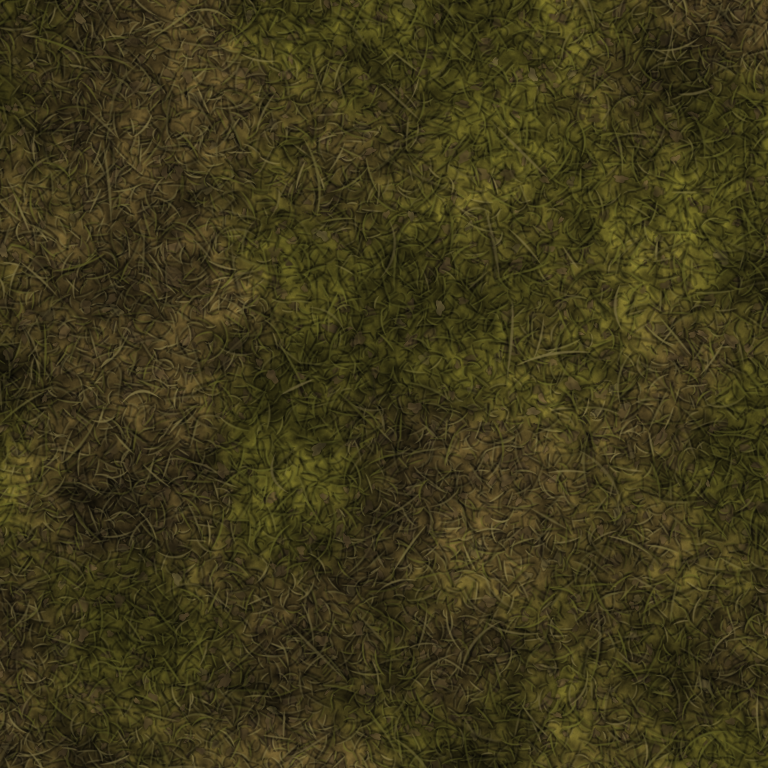
Reproduce this texture procedurally as a Shadertoy shader.

```glsl
// Dim forest floor: mossy soil under leaf scraps, fine grass and a few pale stalks.
// Layered noise tints the soil; jittered grids then scatter leaves and curved
// blades over it, each with a soft shadow beside it.

#define SOIL   vec3(0.245, 0.203, 0.106)
#define MOSS   vec3(0.245, 0.230, 0.084)
#define LEAF   vec3(0.305, 0.250, 0.155)
#define GRASS  vec3(0.285, 0.280, 0.110)
#define STRAW  vec3(0.370, 0.335, 0.200)
#define GRAIN_CONTRAST 1.05
#define PATCH_CONTRAST 0.85
#define BLADE_LAYERS 8
#define BLADE_WIDTH 0.0011
#define SOFTNESS 0.0014

const float TAU = 6.2832;

float hash(vec2 p) {
    return fract(sin(dot(p, vec2(127.1, 311.7))) * 43758.5);
}

vec4 hash4(vec2 p) {
    return vec4(hash(p), hash(p + 37.3), hash(p + 71.9), hash(p + 113.7));
}

float noise(vec2 p) {
    vec2 i = floor(p), f = fract(p);
    f = f * f * (3.0 - 2.0 * f);
    return mix(mix(hash(i), hash(i + vec2(1, 0)), f.x),
               mix(hash(i + vec2(0, 1)), hash(i + vec2(1, 1)), f.x), f.y);
}

float fbm(vec2 p) {
    float sum = 0.0, amp = 0.533;
    for (int i = 0; i < 4; i++) {
        sum += amp * noise(p);
        p = mat2(1.6, 1.2, -1.2, 1.6) * p + 19.7;
        amp *= 0.5;
    }
    return sum;
}

vec2 rotate(vec2 p, float angle) {
    float c = cos(angle), s = sin(angle);
    return vec2(c * p.x + s * p.y, c * p.y - s * p.x);
}

float softEdge(float scale) {
    return scale * max(SOFTNESS, 0.8 / iResolution.y);
}

// Ragged leaf scraps, one per grid cell
vec3 addLeaves(vec3 col, vec2 uv, float scale, float seed, float density) {
    vec2 p = uv * scale + seed * 3.7;
    float edge = softEdge(scale), vein = noise(uv * 190.0 + seed);
    for (int j = -1; j <= 1; j++)
    for (int i = -1; i <= 1; i++) {
        vec2 id = floor(p) + vec2(i, j);
        vec4 r = hash4(id + seed * 17.0), s = hash4(id + seed * 29.0 + 5.0);
        if (s.x > density) continue;
        vec2 q = rotate(p - id - r.xy, r.z * TAU);
        q.y *= mix(1.1, 1.9, s.y);
        float a = atan(q.y, q.x), size = mix(0.18, 0.46, r.w);
        float rim = size * (0.78 + 0.13 * sin(3.0 * a + s.z * TAU) + 0.09 * sin(5.0 * a + s.w * TAU));
        float d = length(q) - rim;
        float shadow = 1.0 - smoothstep(0.0, 0.16, d);
        float cover = 1.0 - smoothstep(-edge, edge, d);
        vec3 tint = mix(LEAF, STRAW, 0.8 * smoothstep(0.8, 1.0, s.z));
        tint *= mix(0.68, 1.15, s.w) * (0.84 + 0.32 * vein) * (1.0 + 0.15 * q.x / size);
        col *= 1.0 - 0.22 * shadow;
        col = mix(col, tint, cover * mix(0.45, 0.85, s.y));
    }
    return col;
}

// Curved tapering blades, one per grid cell
vec3 addBlades(vec3 col, vec2 uv, float scale, float width, float seed, float density, float lush) {
    vec2 p = uv * scale + seed * 5.3;
    float edge = softEdge(scale), w = width * scale;
    for (int j = -1; j <= 1; j++)
    for (int i = -1; i <= 1; i++) {
        vec2 id = floor(p) + vec2(i, j);
        vec4 r = hash4(id + seed * 13.0), s = hash4(id + seed * 23.0 + 9.0);
        if (s.x > density) continue;
        vec2 q = rotate(p - id - r.xy, r.z * TAU);
        float t = q.x / mix(0.35, 0.9, r.w);
        q.y += (s.y - 0.5) * 0.5 * t * t;
        float taper = w * max(1.0 - t * t, 0.0);
        float ends = 1.0 - smoothstep(0.75, 1.0, abs(t));
        float cover = ends * (1.0 - smoothstep(-edge, edge, abs(q.y) - taper));
        float shadow = ends * (1.0 - smoothstep(0.0, 3.0 * w, abs(q.y + 2.0 * w)));
        vec3 tint = mix(STRAW, GRASS, smoothstep(-0.25, 0.25, lush - s.z));
        tint *= mix(0.72, 1.18, s.w);
        col *= 1.0 - 0.28 * shadow;
        col = mix(col, tint, cover * mix(0.35, 0.85, s.w));
    }
    return col;
}

void mainImage(out vec4 fragColor, in vec2 fragCoord) {
    vec2 uv = fragCoord / iResolution.y;

    // Mossy and bare patches with crumbly grain
    float lush = smoothstep(0.32, 0.68, fbm(uv * 5.0 + 3.1));
    float light = fbm(uv * 8.0 + 41.0) - 0.5;
    float grain = fbm(uv * 75.0 + 7.0) - 0.5;
    float shade = 1.0 + PATCH_CONTRAST * light + GRAIN_CONTRAST * grain;
    vec3 col = mix(SOIL, MOSS, lush) * 1.06 * shade;

    // Litter, thicker where the moss is thin
    col = addLeaves(col, uv, 44.0, 1.0, mix(0.75, 0.35, lush));
    col = addLeaves(col, uv, 29.0, 2.0, mix(0.6, 0.2, lush));

    // Grass from fine fibres up to longer blades
    for (int k = 0; k < BLADE_LAYERS; k++) {
        float t = float(k) / float(BLADE_LAYERS - 1);
        col = addBlades(col, uv, mix(64.0, 20.0, t), BLADE_WIDTH * mix(0.8, 1.3, t),
                        float(k) + 3.0, mix(0.85, 0.4, t), mix(0.3, 0.95, lush));
    }

    // Loose scraps and sparse pale stalks on top
    col = addLeaves(col, uv, 33.0, 14.0, 0.1);
    col = addBlades(col, uv, 15.0, BLADE_WIDTH * 1.6, 15.0, 0.13, 0.1);

    // Broad light and dark areas over everything
    col *= 1.06 + 0.55 * light + 0.25 * grain;
    fragColor = vec4(clamp(col, 0.0, 1.0), 1.0);
}
```
